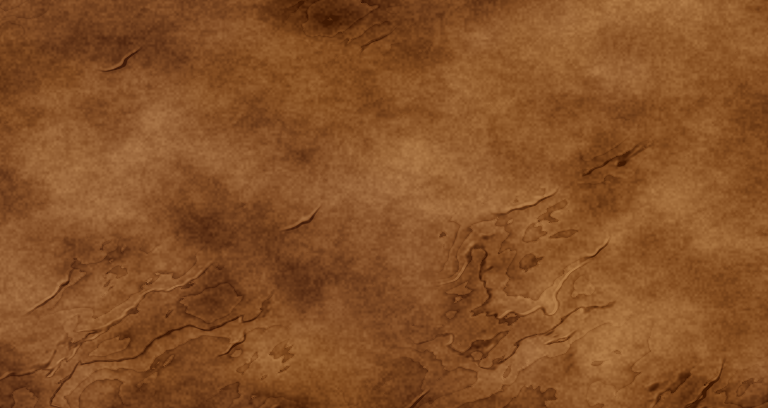
Give the GLSL for this texture, as a WebGL 2 fragment shader.

```glsl
#version 300 es
precision highp float;
// Worn brown leather: soft cloudy stains under a fine grain, with flaking
// layers cut from terraced noise, peeled patches and a few slanted tears.
// Every part adds to one tone value, which a brown ramp turns into colour.

uniform vec2 u_resolution;
out vec4 fragColor;

float hash(vec2 p) {
    vec3 q = fract(p.xyx * 0.1031);
    q += dot(q, q.yzx + 33.33);
    return fract((q.x + q.y) * q.z);
}

float noise(vec2 p) {
    vec2 cell = floor(p), f = fract(p);
    f = f * f * (3.0 - 2.0 * f);
    float low = mix(hash(cell), hash(cell + vec2(1, 0)), f.x);
    float high = mix(hash(cell + vec2(0, 1)), hash(cell + vec2(1, 1)), f.x);
    return mix(low, high, f.y);
}

float fbm(vec2 p) {
    float sum = 0.0, weight = 0.5;
    for (int i = 0; i < 5; i++) {
        sum += weight * noise(p);
        p = mat2(1.6, 1.2, -1.2, 1.6) * p + 17.3;
        weight *= 0.5;
    }
    return sum / 0.97;
}

vec2 rotate(vec2 p, float angle) {
    float c = cos(angle), s = sin(angle);
    return vec2(c * p.x + s * p.y, c * p.y - s * p.x);
}

// Layered flakes: shadow below each step of the level, bright rim above it
float flakes(float level) {
    float blur = clamp(fwidth(level), 0.001, 0.4);
    float s = fract(level);
    float shadow = pow(s, 5.0) * (1.0 - smoothstep(1.0 - blur, 1.0, s));
    float rim = exp(-9.0 * s) * smoothstep(0.0, blur, s);
    return 0.5 * rim - shadow;
}

// Curved slit with a lit lip above it and a soft shade below
float tear(vec2 p, vec2 centre, float angle, float size) {
    vec2 q = rotate(p - centre, angle);
    float along = q.x / size;
    float across = q.y - 0.22 * size * along * along;
    across += 0.014 * (noise(p * 42.0) - 0.5);
    float taper = max(1.0 - along * along, 0.0);
    float slit = 1.0 - smoothstep(0.0008, 0.0045, abs(across));
    float lip = 1.0 - smoothstep(0.0, 0.006, abs(across - 0.007));
    float shade = smoothstep(-0.035, 0.0, across) * (1.0 - smoothstep(0.0, 0.004, across));
    return taper * (0.28 * lip - 0.5 * slit - 0.16 * shade);
}

vec3 leatherRamp(float tone) {
    vec3 dark = vec3(0.31, 0.145, 0.035);
    vec3 middle = vec3(0.51, 0.295, 0.12);
    vec3 light = vec3(0.66, 0.45, 0.25);
    vec3 lower = mix(dark, middle, clamp(2.0 * tone, -0.3, 1.0));
    return mix(lower, light, clamp(2.0 * tone - 1.0, 0.0, 1.2));
}

void main() {
    vec2 uv = gl_FragCoord.xy / u_resolution;
    vec2 p = gl_FragCoord.xy / u_resolution.y;
    float aspect = u_resolution.x / u_resolution.y;

    // Broad stains, darker towards the border and the foot
    vec2 fromCentre = uv - 0.5;
    float tone = 0.6 - 0.9 * (dot(fromCentre, fromCentre) - 0.167) + 0.12 * fromCentre.y;
    tone += 1.25 * (fbm(p * vec2(2.2, 3.3) + 4.7) - 0.5);
    tone += 0.55 * (fbm(p * vec2(8.0, 10.0) + 31.0) - 0.5);
    tone -= 0.22 * smoothstep(0.56, 0.74, fbm(p * vec2(4.0, 6.0) + 63.0));

    // Flaking regions, mostly in the lower half
    float region = fbm(p * vec2(2.4, 3.0) + 88.0) - 0.22 * fromCentre.y;
    float wear = smoothstep(0.49, 0.63, region);
    vec2 warp = vec2(noise(p * 9.0), noise(p * 9.0 + 50.0)) - 0.5;
    vec2 slanted = rotate(p + 0.05 * warp, 0.5) * vec2(3.6, 7.0);
    float layer = fbm(slanted + 12.0);
    tone += (0.07 + 0.36 * wear) * flakes(layer * 9.0);

    // Peeled patches, lit along one side of their ragged outline
    float peel = smoothstep(0.52, 0.545, layer);
    float peelOffset = smoothstep(0.52, 0.545, fbm(slanted + 12.0 + vec2(0.015, -0.04)));
    tone += wear * (0.32 * (peelOffset - peel) - 0.15 * peel);

    // Scattered tears
    for (int i = 0; i < 8; i++) {
        float id = float(i);
        vec2 centre = vec2(aspect * fract(0.618 * id + 0.07), hash(vec2(id, 5.0)));
        float angle = 0.3 + 0.8 * hash(vec2(id, 11.0));
        float size = 0.04 + 0.06 * hash(vec2(id, 23.0));
        tone += tear(p, centre, angle, size);
    }

    // Fine grain and faint level fibres
    tone += 0.22 * (noise(p * 170.0) - 0.5) + 0.17 * (noise(p * 85.0 + 9.0) - 0.5);
    tone += 0.12 * (noise(p * vec2(28.0, 120.0)) - 0.5);

    // Greyer brown on the left side
    float grey = smoothstep(0.3, 0.7, fbm(p * 2.5 + 140.0) + 0.35 * (0.4 - uv.x));
    vec3 colour = leatherRamp(tone) + grey * vec3(0.0, 0.006, 0.026);
    fragColor = vec4(clamp(colour, 0.0, 1.0), 1.0);
}
```
